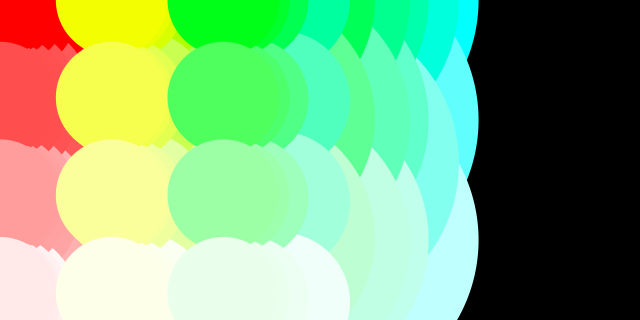
Give the GLSL for this background, as a Shadertoy shader.

```glsl
// Stacked grids of flat discs, painted from the widest grid to the finest.
// Each disc takes one colour from its centre: hue runs rightwards and
// saturation rises upwards; lower rows overlap the rows above them.

// Column and row spacing of each grid, in canvas heights, back to front.
const int GRID_COUNT = 11;
const vec2 SPACING[GRID_COUNT] = vec2[GRID_COUNT](
    vec2(0.997, 0.375), vec2(0.956, 0.510), vec2(0.893, 0.375),
    vec2(0.854, 0.378), vec2(0.781, 0.370), vec2(0.600, 0.345),
    vec2(0.503, 0.322), vec2(0.4375, 0.315), vec2(0.3855, 0.310),
    vec2(0.362, 0.307), vec2(0.349, 0.305));

// Full-brightness colour from hue and saturation.
vec3 hueSaturation(float hue, float saturation) {
    vec3 ramp = abs(mod(hue * 6.0 + vec3(0.0, 4.0, 2.0), 6.0) - 3.0) - 1.0;
    return mix(vec3(1.0), clamp(ramp, 0.0, 1.0), saturation);
}

// Paints one grid of discs that touch sideways, working down from the top.
vec3 paintGrid(vec3 color, vec2 p, vec2 spacing, float pixel) {
    float radius = 0.5 * spacing.x;
    for (float y = 1.0; y >= 0.0; y -= spacing.y) {
        for (float x = 0.0; x <= 1.0; x += spacing.x) {
            float edge = length(p - vec2(x, y)) - radius;
            float cover = clamp(0.5 - edge / pixel, 0.0, 1.0);
            color = mix(color, hueSaturation(0.5 * x, y), cover);
        }
    }
    return color;
}

void mainImage(out vec4 fragColor, in vec2 fragCoord) {
    vec2 p = fragCoord / iResolution.y;
    vec3 color = vec3(0.0);
    for (int i = 0; i < GRID_COUNT; i++) {
        color = paintGrid(color, p, SPACING[i], 1.0 / iResolution.y);
    }
    fragColor = vec4(color, 1.0);
}
```
